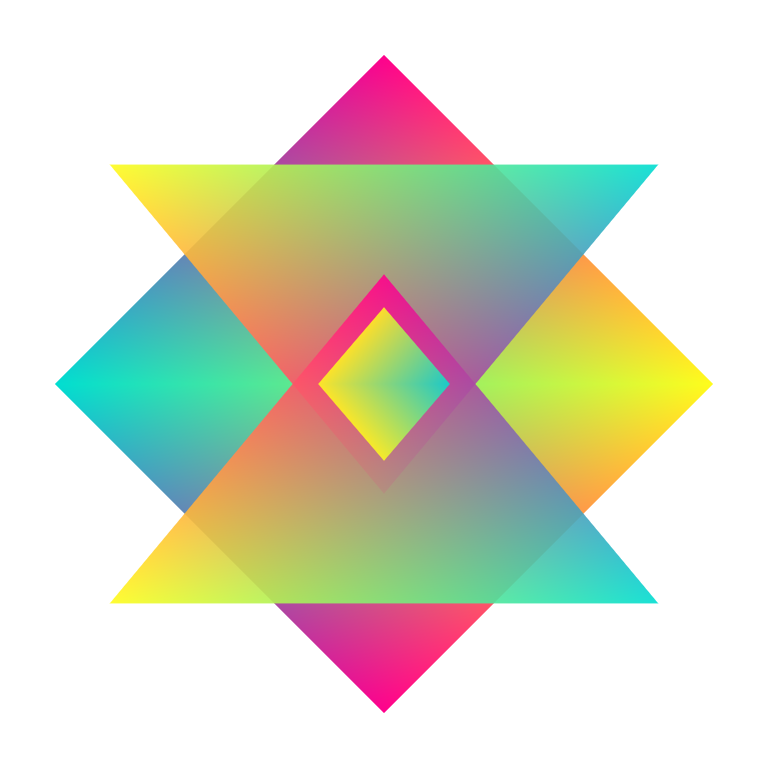
Give the GLSL for this background, as a WebGL 2 fragment shader.

```glsl
#version 300 es
precision highp float;
// A star of translucent gradient shapes on white: a wide diamond, two
// opposed triangles and a small diamond. Every shape is an isosceles
// triangle, mirrored or not, that blends the colours of its corners.

uniform vec2 u_resolution;
out vec4 fragColor;

const vec3 PINK = vec3(1.0, 0.0, 0.55);
const vec3 CYAN = vec3(0.0, 0.87, 0.82);
const vec3 YELLOW = vec3(1.0, 0.99, 0.11);

// Size of one pixel in design units (the canvas spans seven units)
float pixelSize() {
    return 7.0 / min(u_resolution.x, u_resolution.y);
}

// Antialiased coverage from a distance that is positive inside
float coverage(float inside) {
    return clamp(inside / pixelSize() + 0.5, 0.0, 1.0);
}

// Coverage of the two slanted sides; size is (half base, height)
float slopes(vec2 p, vec2 size) {
    vec2 slant = 1.0 / size;
    return coverage((1.0 - dot(vec2(abs(p.x), p.y), slant)) / length(slant));
}

// Barycentric blend of the corner colours, base on y = 0
vec3 cornerBlend(vec2 p, vec2 size, vec3 left, vec3 right, vec3 tip) {
    float tipShare = clamp(p.y / size.y, 0.0, 1.0);
    float baseShare = 1.0 - tipShare;
    float rightShare = clamp(0.5 * (baseShare + p.x / size.x), 0.0, baseShare);
    return tip * tipShare + right * rightShare + left * (baseShare - rightShare);
}

void main() {
    vec2 p = (gl_FragCoord.xy - 0.5 * u_resolution) * pixelSize();
    vec2 folded = vec2(p.x, abs(p.y));
    vec3 color = vec3(1.0);

    // Wide diamond, mirrored across the horizontal axis
    vec2 size = vec2(3.0);
    color = mix(color, cornerBlend(folded, size, CYAN, YELLOW, PINK), slopes(folded, size));

    // Triangle pointing down, then the one pointing up above it
    size = vec2(2.5, 3.0);
    for (int i = 0; i < 2; i++) {
        float direction = i == 0 ? -1.0 : 1.0;
        vec2 q = vec2(p.x, p.y * direction + 2.0);
        float mask = slopes(q, size) * coverage(q.y);
        color = mix(color, cornerBlend(q, size, YELLOW, CYAN, PINK), 0.9 * mask);
    }

    // Small diamond in the centre
    size = vec2(0.6, 0.7);
    color = mix(color, cornerBlend(folded, size, YELLOW, CYAN, YELLOW), 0.85 * slopes(folded, size));

    fragColor = vec4(color, 1.0);
}
```
